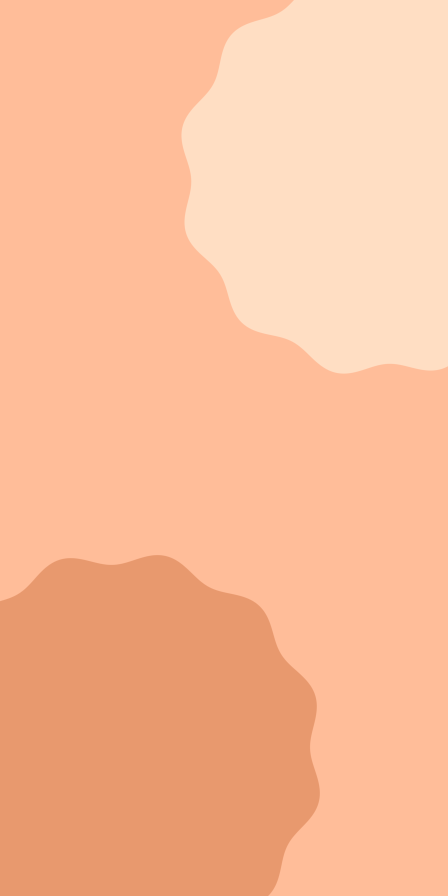
A WebGL 2 fragment shader for this background:

```glsl
#version 300 es
precision highp float;
// Two scalloped discs, pale at the upper right and dark at the lower left,
// on a flat peach ground. Each disc is a circle whose radius follows a
// cosine of the angle, giving twelve soft lobes.

uniform vec2 u_resolution;
out vec4 fragColor;

// Approximate signed distance to a wavy disc, negative inside
float scallopedDisc(vec2 p, float radius, float depth) {
    const float lobes = 12.0;
    float wave = lobes * atan(p.y, p.x) - 0.42;
    float edge = radius - depth * cos(wave);
    float slope = depth * lobes * sin(wave) / radius;
    return (length(p) - edge) / sqrt(1.0 + slope * slope);
}

// Coverage with an edge one pixel wide
float fill(float dist, float pixel) {
    return 1.0 - smoothstep(-0.7 * pixel, 0.7 * pixel, dist);
}

void main() {
    // Canvas width is one unit
    float pixel = 1.0 / u_resolution.x;
    vec2 uv = gl_FragCoord.xy * pixel;

    vec3 peach = vec3(1.0, 0.74, 0.60);
    vec3 cream = vec3(1.0, 0.87, 0.765);
    vec3 terracotta = vec3(0.91, 0.60, 0.43);

    float upper = scallopedDisc(uv - vec2(0.852, 1.613), 0.441, 0.0156);
    float lower = scallopedDisc(uv - vec2(0.267, 0.314), 0.441, 0.0156);

    vec3 color = mix(peach, cream, fill(upper, pixel));
    color = mix(color, terracotta, fill(lower, pixel));
    fragColor = vec4(color, 1.0);
}
```
